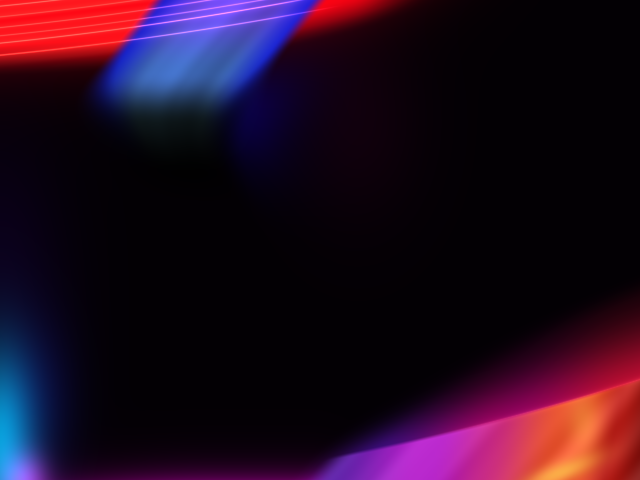
Write a WebGL 1 fragment shader that draws this background.

```glsl
precision highp float;
// Dark abstract light leak: red streaks and a blue ribbon above, cyan and magenta-orange glows below.
uniform vec2 u_resolution;

#define BASE vec3(0.012, 0.0, 0.016)
#define RED vec3(0.95, 0.01, 0.05)
#define RIM_BLUE vec3(0.04, 0.07, 0.80)
#define STEEL vec3(0.25, 0.42, 0.74)
#define VIOLET vec3(0.40, 0.27, 0.90)
#define CYAN vec3(0.0, 0.62, 0.76)
#define MAGENTA vec3(0.70, 0.12, 0.78)
#define ORANGE vec3(0.94, 0.36, 0.20)
#define YELLOW vec3(1.0, 0.74, 0.28)
#define STREAK_COUNT 7
#define STREAK_WIDTH 0.0016

float hash(float n) {
  return fract(sin(n * 127.1) * 437.58);
}

float noise(float x) {
  float i = floor(x), f = fract(x);
  return mix(hash(i), hash(i + 1.0), f * f * (3.0 - 2.0 * f));
}

// Soft elliptical spot
float spot(vec2 p, vec2 center, vec2 radius) {
  vec2 d = (p - center) / radius;
  return exp(-dot(d, d));
}

// Rounded bend: zero at d = 0, straight far away
float bend(float d, float roundness) {
  return sqrt(d * d + roundness * roundness) - roundness;
}

vec3 redBand(vec2 p) {
  float d = p.y - (0.875 + 0.06 * p.x + 0.35 * p.x * p.x * p.x);
  float body = smoothstep(-0.035, 0.045, d) * (1.0 - smoothstep(0.55, 0.70, p.x));
  float haze = 0.24 * exp(-max(-d, 0.0) / 0.05) * (1.0 - smoothstep(0.45, 0.95, p.x));
  float grain = noise((p.y - 0.16 * p.x) * 90.0) * (1.0 - smoothstep(0.2, 0.5, p.x));
  return RED * (body * 0.78 + haze) + body * grain * vec3(0.10, 0.09, 0.05);
}

vec3 blueRibbon(vec3 col, vec2 p) {
  float t = 1.0 - p.y;
  float left = 0.152 + 0.61 * bend(t - 0.2, 0.05);
  float right = 0.357 + 0.66 * bend(t - 0.3, 0.1);
  float s = (p.x - left) / (right - left);

  // Navy veil to the right of the fold
  float beyond = max(p.x - right, 0.0);
  float veil = smoothstep(-0.03, 0.025, p.x - right) * exp(-beyond * beyond / 0.0095);
  col += vec3(0.02, 0.0, 0.27) * veil * spot(vec2(t), vec2(0.25), vec2(0.16));

  // Lit body with folds running along its length
  vec3 body = mix(VIOLET, STEEL, smoothstep(0.0, 0.15, t));
  body = mix(body, vec3(0.09, 0.15, 0.17), smoothstep(0.15, 0.26, t));
  body *= 0.82 + 0.36 * noise(s * 8.0 + t * 3.0);
  float rim = 1.0 - smoothstep(0.0, 0.28, s) * (1.0 - smoothstep(0.74, 1.0, s));
  float rimFade = 1.0 - smoothstep(0.10, 0.30, t);
  body = mix(body, RIM_BLUE * (0.25 + 0.75 * rimFade), rim * 0.85);
  body *= 1.0 - smoothstep(0.16, 0.37, t);

  float softness = 0.014 + 0.06 * smoothstep(0.1, 0.35, t);
  float cover = smoothstep(-softness, softness, p.x - left)
              * (1.0 - smoothstep(-softness, softness, p.x - right));
  return mix(col, body, cover * (1.0 - smoothstep(0.32, 0.45, t)));
}

vec3 streaks(vec2 p) {
  vec3 sum = vec3(0.0);
  float fade = 1.0 - smoothstep(0.42, 0.54, p.x);
  vec3 tint = mix(vec3(1.0, 0.45, 0.35), vec3(0.85, 0.40, 0.75), smoothstep(0.18, 0.30, p.x));
  for (int i = 0; i < STREAK_COUNT; i++) {
    float k = float(i);
    float path = 0.885 + 0.019 * k + 0.008 * hash(k + 3.0) * step(0.5, k)
               + (0.13 + 0.01 * hash(k)) * p.x + 0.12 * p.x * p.x;
    float d = abs(p.y - path);
    float line = 0.6 * exp(-d * d / (STREAK_WIDTH * STREAK_WIDTH)) + 0.16 * exp(-d / 0.006);
    sum += tint * line * (0.5 + 0.5 * hash(k + 7.0));
  }
  return sum * fade;
}

vec3 warmSurface(vec3 col, vec2 p) {
  float u = p.x - 0.35;
  float d = p.y - (0.01 + 0.19 * u + 0.18 * u * abs(u));
  float side = p.x - (0.488 + 0.57 * p.y + 1.6 * p.y * p.y);

  // Glow rising from the surface edge
  float height = mix(0.055, 0.125, smoothstep(0.55, 1.0, p.x));
  vec3 glow = mix(vec3(0.22, 0.05, 0.46), vec3(0.58, 0.01, 0.36), smoothstep(0.58, 0.78, p.x));
  glow = mix(glow, vec3(0.72, 0.05, 0.18), smoothstep(0.80, 0.98, p.x));
  float up = max(d, 0.0) / height;
  col += glow * exp(-up * (0.5 + 0.7 * up)) * smoothstep(-0.04, 0.07, side);

  // Surface colours from violet to deep red
  float q = p.x + 0.15 * (0.08 - p.y);
  vec3 body = mix(vec3(0.42, 0.20, 0.72), MAGENTA, smoothstep(0.52, 0.66, q));
  body = mix(body, vec3(0.82, 0.20, 0.55), smoothstep(0.68, 0.78, q));
  body = mix(body, ORANGE, smoothstep(0.76, 0.87, q));
  body = mix(body, vec3(0.72, 0.14, 0.11), smoothstep(0.91, 0.96, q));
  body *= 1.0 - 0.35 * smoothstep(0.96, 1.02, q);
  body += 0.14 * (noise((p.x - 0.65 * p.y) * 28.0) - 0.4);
  body = mix(body, YELLOW, 0.9 * spot(p, vec2(0.875, 0.015 + 0.5 * (p.x - 0.875)), vec2(0.055, 0.022)));
  body = mix(body, YELLOW, 0.4 * spot(p, vec2(0.912, 0.125), vec2(0.025, 0.06)));
  float cover = (1.0 - smoothstep(-0.006, 0.004, d)) * smoothstep(-0.012, 0.035, side);
  col = mix(col, body, cover * 0.95);
  return col + vec3(0.16, 0.08, 0.08) * exp(-abs(d) / 0.004) * smoothstep(0.6, 0.85, p.x);
}

void main() {
  vec2 p = gl_FragCoord.xy / u_resolution;
  vec3 col = BASE + redBand(p);
  col = blueRibbon(col, p) + streaks(p);

  // Faint ambient tints
  col += vec3(0.05, 0.0, 0.03) * spot(p, vec2(0.56, 0.74), vec2(0.10, 0.20));
  col += vec3(0.03, 0.0, 0.09) * spot(p, vec2(0.0, 0.42), vec2(0.10, 0.28));

  // Cyan glow on the left with a blue tail and a lilac foot
  col += CYAN * spot(p, vec2(0.0, 0.07), vec2(0.052, 0.19));
  col += vec3(0.02, 0.03, 0.18) * spot(p, vec2(0.06, 0.16), vec2(0.06, 0.17));
  col += vec3(0.50, 0.08, 0.45) * spot(p, vec2(0.04, 0.0), vec2(0.035, 0.055));

  // Magenta haze along the floor
  col += vec3(0.34, 0.0, 0.30) * exp(-p.y / 0.028) * smoothstep(0.02, 0.45, p.x + 0.12)
       * (1.0 - smoothstep(0.48, 0.6, p.x));
  col = warmSurface(col, p);
  gl_FragColor = vec4(clamp(col, 0.0, 1.0), 1.0);
}
```
